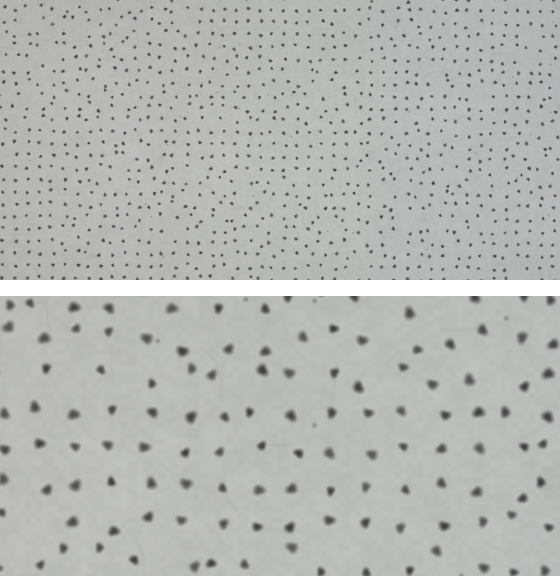
Top: the whole. Bottom: its middle third, enlarged.
Write a Shadertoy shader that draws this texture.

```glsl
// Pale grey paper printed with small, soft charcoal dots on a loose grid.
// Each cell scatters one slightly misshapen dot; the scatter fades in and
// out over the sheet. Value noise adds mottling, grain and faint fibres.

float hash(vec2 p) {
    return fract(sin(dot(p, vec2(127.1, 311.7))) * 43758.5453);
}

vec2 hash2(vec2 p) {
    return vec2(hash(p), hash(p + 57.3));
}

float noise(vec2 p) {
    vec2 cell = floor(p);
    vec2 f = fract(p);
    f = f * f * (3.0 - 2.0 * f);
    float low = mix(hash(cell), hash(cell + vec2(1, 0)), f.x);
    float high = mix(hash(cell + vec2(0, 1)), hash(cell + vec2(1, 1)), f.x);
    return mix(low, high, f.y);
}

// Ink coverage of the scattered dots, with distances in canvas heights
float dotInk(vec2 uv) {
    float pitch = 0.0437;
    vec2 grid = (uv + vec2(0.01, 0.012 + 0.007 * uv.x)) / pitch;
    vec2 home = floor(grid);
    float ink = 0.0;
    for (int y = -1; y <= 1; y++) {
        for (int x = -1; x <= 1; x++) {
            vec2 id = home + vec2(x, y);
            float present = step(0.035, hash(id + 91.7));
            float looseness = mix(0.25, 0.72, smoothstep(0.2, 0.7, noise(id * vec2(0.2, 0.45) + 3.7)));
            vec2 centre = id + 0.5 + (hash2(id) - 0.5) * looseness;
            vec2 d = (grid - centre) * pitch;

            // Uneven outline: a slight oval with a three-lobed wobble
            float angle = atan(d.y, d.x + 1e-6);
            float spin = 6.2832 * hash(id + 23.1);
            float outline = 1.0 + 0.10 * cos(2.0 * angle + spin) + 0.09 * cos(3.0 * angle - spin * 2.0);
            float size = mix(0.85, 1.13, hash(id + 41.9));
            float r = length(d) / (outline * size);
            float strength = mix(0.82, 1.06, hash(id + 67.3));
            ink = max(ink, present * strength * (1.0 - smoothstep(0.0012, 0.0091, r)));
        }
    }
    return ink;
}

// Rare pinhead specks between the dots
float specks(vec2 uv) {
    vec2 grid = uv * 16.0;
    vec2 id = floor(grid);
    vec2 centre = 0.15 + 0.7 * hash2(id + 12.4);
    float r = length(fract(grid) - centre) / 16.0;
    return step(0.93, hash(id + 5.5)) * (1.0 - smoothstep(0.0005, 0.005, r));
}

// Thin curved hairs along the contour lines of a noise field
float fibres(vec2 uv) {
    float line = abs(noise(uv * 9.0 + 31.0) - 0.5);
    float patches = smoothstep(0.6, 0.8, noise(uv * 14.0 + 8.0));
    return patches * (1.0 - smoothstep(0.0, 0.03, line));
}

void mainImage(out vec4 fragColor, in vec2 fragCoord) {
    vec2 uv = fragCoord / iResolution.y;
    vec2 screen = fragCoord / iResolution.xy;

    // Paper: warm at the left, cool at the right, dimmer toward the corners
    vec3 paper = mix(vec3(0.735, 0.738, 0.720), vec3(0.730, 0.740, 0.740), screen.x);
    vec2 fromCentre = screen - vec2(0.52, 0.45);
    paper -= 0.07 * dot(fromCentre, fromCentre);
    paper += 0.014 * (noise(uv * 5.0) - 0.5);
    paper += 0.018 * (noise(uv * 38.0) - 0.5);
    paper += 0.026 * (noise(uv * 150.0) - 0.5);
    paper -= 0.022 * fibres(uv);

    // Ink
    vec3 charcoal = vec3(0.275, 0.272, 0.272);
    float ink = max(dotInk(uv), 0.35 * specks(uv));
    fragColor = vec4(mix(paper, charcoal, ink), 1.0);
}
```
